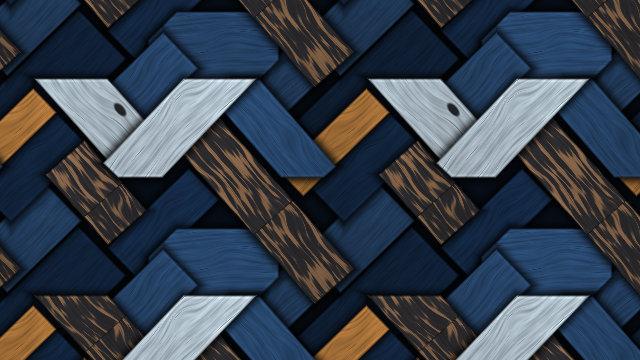
Give the GLSL for this pattern, as a Shadertoy shader.

```glsl
// Interlaced diagonal planks of blue, pale, tan and weathered wood with soft shadows.

const vec2 CELL = vec2(3.98, 2.59);
const vec2 UNCUT = vec2(-9.0, 9.0);

vec2 hash2(vec2 p) {
    return fract(sin(vec2(dot(p, vec2(127.1, 311.7)), dot(p, vec2(269.5, 183.3)))) * 43758.5);
}

// Cellular noise: distance to the nearest scattered point
float cells(vec2 p) {
    vec2 base = floor(p);
    float nearest = 2.0;
    for (int y = -1; y <= 1; y++)
        for (int x = -1; x <= 1; x++) {
            vec2 id = base + vec2(x, y);
            nearest = min(nearest, length(id + hash2(id) - p));
        }
    return nearest;
}

// Wood surface; q.x runs along the grain
vec3 wood(vec2 q, vec3 tone, float wear, float seed) {
    float block = wear * step(0.12, q.x);
    float s = seed * 2.7 + block * 4.0;
    vec2 k = (q - vec2(0.17, -0.19)) * vec2(4.0, 8.0);
    float knot = exp(-dot(k, k));

    // Layered sines bent around the knot
    float w = q.y + 0.035 * sin(q.x * 2.6 + s) + 0.012 * sin(q.x * 7.0 + q.y * 9.0 + s) + 0.09 * knot;
    float grain = 0.5 * sin(w * 67.0 + 2.0 * sin(w * 19.0 + s))
                + 0.3 * sin(w * 141.0 + 1.5 * sin(q.x * 4.0 + s))
                + 0.2 * sin(w * 233.0 + q.x * 9.0);
    float streak = cells(vec2(q.x * 3.0, w * 17.0) + s * 5.0);
    float crack = smoothstep(0.45, 0.95, grain) * smoothstep(0.25, 0.75, streak);

    // Paint rubbed away to bare timber in long flakes
    float bare = smoothstep(0.38, 0.62, streak + 0.22 * grain + 0.08 * sin(q.x * 5.0 + s));
    vec3 aged = mix(vec3(0.16, 0.155, 0.165), vec3(0.53, 0.39, 0.27), bare * 0.8);
    vec3 c = mix(tone, aged, wear);
    c *= 1.0 + 0.13 * grain + 0.22 * (streak - 0.45);
    c *= 1.0 - 0.42 * crack;
    c *= 1.0 - 0.35 * wear * smoothstep(0.015, 0.0, abs(q.x - 0.12));
    float eye = mod(seed, 2.0) * (1.0 - wear) * smoothstep(0.8, 0.93, knot);
    return c * (1.0 - 0.8 * eye);
}

// Paints one repeated plank and its shadow; cutY trims it with level saw cuts
void plank(inout vec3 col, vec2 p, vec2 center, vec2 size, float angle, vec2 cutY,
           float chamfer, vec3 tone, float wear, float seed) {
    vec2 id = round((p - center) / CELL);
    vec2 q = p - center - id * CELL;
    vec2 axis = vec2(cos(angle), sin(angle));
    vec2 u = vec2(dot(q, axis), dot(q, vec2(-axis.y, axis.x)));
    vec2 a = abs(u);
    float y = q.y + center.y;
    float d = max(max(a.x - size.x, a.y - size.y), max(cutY.x - y, y - cutY.y));
    d = max(d, (a.x + a.y - chamfer) * 0.707);

    float shade = smoothstep(0.17, -0.02, d);
    col *= 1.0 - 0.78 * shade * shade;

    float px = 4.3 / iResolution.y;
    if (d > px) return;
    vec3 c = wood(u, tone, wear, seed);
    c *= 0.94 + 0.12 * hash2(id + seed).x;
    c *= 1.0 - 0.08 * u.x / size.x * sign(angle);
    c *= 1.0 + 0.12 * smoothstep(-0.05, -0.025, d) - 0.5 * smoothstep(-0.025, 0.0, d);
    col = mix(col, c, smoothstep(0.7 * px, -0.7 * px, d));
}

void mainImage(out vec4 fragColor, in vec2 fragCoord) {
    // Canvas is 4.3 units high, y running downward
    vec2 p = vec2(fragCoord.x, iResolution.y - fragCoord.y) * 4.3 / iResolution.y;

    vec3 navy = vec3(0.055, 0.115, 0.195);
    vec3 blue = vec3(0.14, 0.25, 0.385);
    vec3 tan_ = vec3(0.62, 0.42, 0.21);
    vec3 pale = vec3(0.67, 0.73, 0.77);
    vec3 col = vec3(0.025, 0.05, 0.085);

    // Lowest layer: rising planks
    plank(col, p, vec2(0.54, 3.66), vec2(0.95, 0.41), -0.77, UNCUT, 9.0, navy, 0.0, 2.0);
    plank(col, p, vec2(0.30, 2.83), vec2(0.62, 0.33), -0.77, UNCUT, 9.0, blue * 0.85, 0.0, 4.0);
    plank(col, p, vec2(0.40, 2.00), vec2(0.65, 0.28), -0.77, UNCUT, 9.0, navy * 1.15, 0.0, 6.0);
    plank(col, p, vec2(4.00, 1.70), vec2(0.72, 0.20), -0.77, UNCUT, 9.0, tan_, 0.0, 8.0);
    plank(col, p, vec2(3.38, 1.00), vec2(0.40, 0.28), -0.77, UNCUT, 9.0, blue * 0.9, 0.0, 10.0);
    plank(col, p, vec2(1.95, 2.67), vec2(0.68, 0.26), -0.77, UNCUT, 9.0, navy * 1.35, 0.0, 12.0);

    // Middle layer: chamfered bridge and its leg
    plank(col, p, vec2(2.55, 0.60), vec2(0.78, 0.46), 0.0, UNCUT, 0.90, blue * 1.08, 0.0, 14.0);
    plank(col, p, vec2(1.80, 0.95), vec2(0.50, 0.30), -0.77, UNCUT, 9.0, blue, 0.0, 16.0);

    // Weathered falling planks
    plank(col, p, vec2(1.15, 2.30), vec2(0.56, 0.31), 0.845, UNCUT, 9.0, tan_, 1.0, 18.0);
    plank(col, p, vec2(3.185, 2.51), vec2(1.22, 0.31), 0.845, UNCUT, 9.0, tan_, 1.0, 20.0);

    // Top layer: level-cut planks; the left one is weathered on every other row
    float oddRow = mod(round((p.y - 1.31) / CELL.y), 2.0);
    plank(col, p, vec2(3.27, 1.58), vec2(0.80, 0.29), 0.85, vec2(0.95, 2.12), 9.0, blue * 1.05, 0.0, 22.0);
    plank(col, p, vec2(1.18, 1.31), vec2(0.85, 0.325), 0.84, vec2(0.94, 1.95), 9.0, pale, oddRow, 23.0);
    plank(col, p, vec2(2.17, 1.42), vec2(1.03, 0.315), -0.81, vec2(0.94, 2.12), 9.0, pale, 0.0, 24.0);

    fragColor = vec4(clamp(col, 0.0, 1.0), 1.0);
}
```
